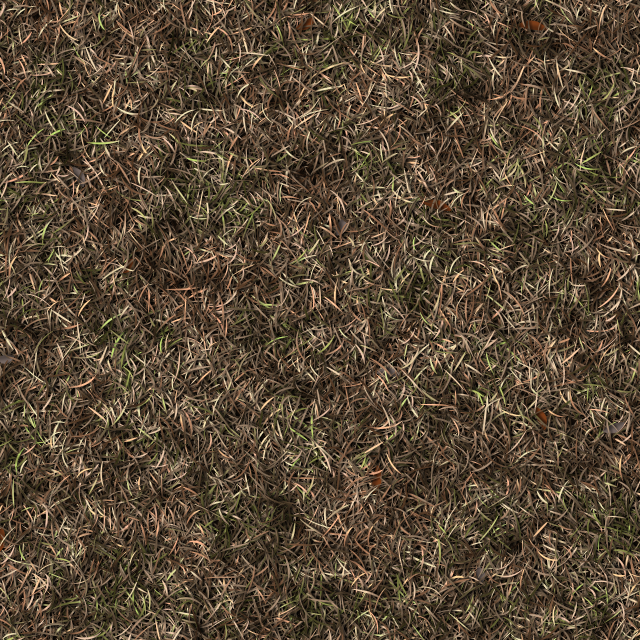
This texture is drawn by a WebGL 2 fragment shader. Its source:

```glsl
#version 300 es
precision highp float;
// Dry matted grass: many layers of thin, bent blades are painted over dark soil,
// each casting a soft shadow. Gradient noise steers lean, tone and green patches,
// and a few fallen leaves lie just below the top layers.
uniform vec2 u_resolution;
out vec4 fragColor;

const int LAYERS = 24;
const int LEAF_LAYER = 20;
const float LEAF_GRID = 7.0;
const vec3 SOIL = vec3(0.09, 0.06, 0.035);
const vec3 BROWN = vec3(0.29, 0.23, 0.16);
const vec3 TAN = vec3(0.47, 0.39, 0.31);
const vec3 STRAW = vec3(0.67, 0.56, 0.46);
const vec3 PINK_CREAM = vec3(0.93, 0.76, 0.66);
const vec3 PALE_CREAM = vec3(0.96, 0.92, 0.73);

// Three random values in 0..1 for an integer cell and a seed
vec3 hash3(ivec2 cell, int seed) {
    uvec3 v = uvec3(ivec3(cell, seed)) * 1664525u + 1013904223u;
    v.x += v.y * v.z; v.y += v.z * v.x; v.z += v.x * v.y;
    v ^= v >> 16u;
    v.x += v.y * v.z; v.y += v.z * v.x; v.z += v.x * v.y;
    return vec3(v >> 8u) / 16777216.0;
}

float cornerSlope(ivec2 cell, vec2 offset, int seed) {
    float a = 6.2832 * hash3(cell, seed).x;
    return dot(vec2(cos(a), sin(a)), offset);
}

float gradientNoise(vec2 p, int seed) {
    ivec2 i = ivec2(floor(p));
    vec2 f = fract(p);
    vec2 s = f * f * f * (f * (f * 6.0 - 15.0) + 10.0);
    float low = mix(cornerSlope(i, f, seed),
                    cornerSlope(i + ivec2(1, 0), f - vec2(1, 0), seed), s.x);
    float high = mix(cornerSlope(i + ivec2(0, 1), f - vec2(0, 1), seed),
                     cornerSlope(i + ivec2(1, 1), f - vec2(1, 1), seed), s.x);
    return mix(low, high, s.y);
}

// Position on a bent strand: x across it, y along it (-1..1 between the ends)
vec2 strandSpace(vec2 d, float angle, float halfLength, float bend) {
    vec2 dir = vec2(cos(angle), sin(angle));
    float along = dot(d, dir) / halfLength;
    float across = dot(d, vec2(dir.y, -dir.x)) + bend * halfLength * along * along;
    return vec2(across, along);
}

// Coverage of a strand that narrows to both ends
float strandMask(vec2 s, float halfWidth, float taper, float pixel) {
    float width = halfWidth * (1.0 - pow(min(abs(s.y), 1.0), taper));
    float edge = clamp((width - abs(s.x)) / pixel + 0.5, 0.0, 1.0);
    return edge * (1.0 - smoothstep(0.85, 1.0, abs(s.y)));
}

// Colour from soil through brown and tan to sunlit cream
vec3 grassRamp(float tone, float warmth) {
    vec3 c = mix(SOIL, BROWN, smoothstep(0.06, 0.38, tone));
    c = mix(c, TAN, smoothstep(0.38, 0.67, tone));
    c = mix(c, STRAW, smoothstep(0.67, 0.88, tone));
    return mix(c, mix(PALE_CREAM, PINK_CREAM, warmth), smoothstep(0.88, 1.0, tone));
}

vec3 paintBlades(vec3 col, vec2 p, int layer, float lean, float patchTone,
                 float greenness, float pixel) {
    vec3 layerRand = hash3(ivec2(layer, 77), 5);
    float grid = mix(32.0, 46.0, layerRand.z);
    vec2 q = p * grid + layerRand.xy * 60.0;
    ivec2 home = ivec2(floor(q));
    for (int y = -1; y <= 1; y++)
    for (int x = -1; x <= 1; x++) {
        ivec2 cell = home + ivec2(x, y);
        vec3 r = hash3(cell, layer * 2 + 100);
        vec3 k = hash3(cell, layer * 2 + 101);
        vec2 d = (q - vec2(cell) - r.xy) / grid;
        float angle = 1.5708 + lean + (r.z - 0.5) * 2.7;
        float halfLength = mix(0.4, 0.95, k.x) / grid;
        vec2 s = strandSpace(d, angle, halfLength, (k.y - 0.5) * 0.5);
        float width = mix(0.0007, 0.0016, fract(k.x * 7.3));
        float ends = 1.0 - smoothstep(0.5, 1.0, abs(s.y));
        float shadow = 1.0 - smoothstep(0.0, width * 4.0, abs(s.x - width * 2.0));
        col *= 1.0 - 0.32 * shadow * ends;
        float tone = 0.68 + patchTone + (k.z - 0.5) * 0.75 + 0.08 * s.y;
        vec3 blade = grassRamp(tone, k.y);
        float hue = fract(k.y * 13.7) + greenness;
        blade *= mix(vec3(1.1, 0.94, 0.85), vec3(1.0), smoothstep(0.0, 0.4, hue));
        blade *= mix(vec3(1.0), vec3(0.8, 0.98, 0.62), smoothstep(0.75, 1.05, hue));
        col = mix(col, blade, strandMask(s, width, 3.0, pixel));
    }
    return col;
}

vec3 paintLeaves(vec3 col, vec2 p, float pixel) {
    ivec2 home = ivec2(floor(p * LEAF_GRID));
    for (int y = -1; y <= 1; y++)
    for (int x = -1; x <= 1; x++) {
        ivec2 cell = home + ivec2(x, y);
        vec3 r = hash3(cell, 31);
        vec3 k = hash3(cell, 32);
        vec2 d = p - (vec2(cell) + r.xy) / LEAF_GRID;
        vec2 s = strandSpace(d, r.z * 3.1416, mix(0.012, 0.026, k.x), 0.15);
        vec3 leaf = mix(vec3(0.42, 0.21, 0.09), vec3(0.4, 0.35, 0.33), step(0.5, k.y));
        leaf *= 0.8 + 0.35 * smoothstep(-0.004, 0.004, s.x);
        col = mix(col, leaf, step(k.z, 0.4) * strandMask(s, 0.007, 2.0, pixel));
    }
    return col;
}

void main() {
    vec2 p = gl_FragCoord.xy / u_resolution.y;
    float pixel = 1.0 / u_resolution.y;
    // Broad drifts and small pockets
    float lean = 1.1 * gradientNoise(p * 5.0, 1);
    float patchTone = 0.16 * gradientNoise(p * 6.0, 2) + 0.36 * gradientNoise(p * 24.0, 3);
    float greenness = 0.4 * gradientNoise(p * 8.0, 4) + 0.25 * gradientNoise(p * 22.0, 6);

    vec3 col = SOIL;
    for (int layer = 0; layer < LAYERS; layer++) {
        if (layer == LEAF_LAYER) col = paintLeaves(col, p, pixel);
        col = paintBlades(col, p, layer, lean, patchTone, greenness, pixel);
    }
    fragColor = vec4(col, 1.0);
}
```
